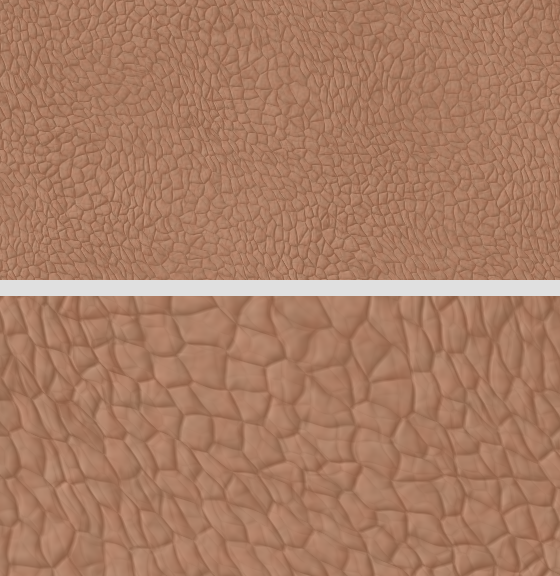
Top: the whole. Bottom: its middle third, enlarged.
Give the GLSL for this texture, as a WebGL 1 fragment shader.

```glsl
precision highp float;
uniform vec2 u_resolution;

vec2 hash2(vec2 p) {
  p = vec2(dot(p, vec2(127.1, 311.7)), dot(p, vec2(269.5, 183.3)));
  return fract(sin(p) * 43758.55);
}

float corner(vec2 cell, vec2 offset) {
  float angle = 6.2832 * hash2(cell).x;
  return dot(vec2(cos(angle), sin(angle)), offset);
}

float gradientNoise(vec2 p) {
  vec2 i = floor(p), f = p - i;
  vec2 u = f * f * f * (f * (f * 6.0 - 15.0) + 10.0);
  vec2 e = vec2(1.0, 0.0);
  return mix(mix(corner(i, f), corner(i + e, f - e), u.x),
             mix(corner(i + e.yx, f - e.yx), corner(i + 1.0, f - 1.0), u.x), u.y);
}

// Gap between the two nearest cell centres: zero along a crease
float creaseGap(vec2 p) {
  vec2 i = floor(p), f = p - i;
  float nearest = 8.0, second = 8.0;
  for (int y = -1; y <= 1; y++) {
    for (int x = -1; x <= 1; x++) {
      vec2 cell = vec2(float(x), float(y));
      float d = length(cell + 0.08 + 0.84 * hash2(i + cell) - f);
      second = min(second, max(nearest, d));
      nearest = min(nearest, d);
    }
  }
  return second - nearest;
}

// Pebbled hide: bent, slanted cells with finer wrinkles across them
float hideHeight(vec2 p) {
  vec2 bend = vec2(gradientNoise(p * 3.1), gradientNoise(p * 2.7 + 19.0));
  vec2 wobble = vec2(gradientNoise(p * 24.0 + 5.0), gradientNoise(p * 24.0 + 47.0));
  p += 0.09 * bend + 0.011 * wobble;
  vec2 grid = vec2(p.x + 0.35 * p.y, p.y) * vec2(30.0, 23.0);
  float pebbles = 1.0 - exp(-3.8 * creaseGap(grid + 7.0));
  float wrinkles = 1.0 - exp(-4.5 * creaseGap(grid.yx * vec2(1.5, 1.7) + 31.0));
  float wrinkling = 0.2 + 0.25 * gradientNoise(p * 9.0 + 3.0);
  return pebbles + wrinkling * (wrinkles - 0.7);
}

void main() {
  vec2 p = gl_FragCoord.xy / u_resolution.y;

  // Relief lit from the upper left
  vec2 toLight = 0.0026 * vec2(-0.85, 0.53);
  float lit = hideHeight(p - toLight);
  float shaded = hideHeight(p + toLight);
  float depth = 1.0 - 0.5 * (lit + shaded);
  float strength = 1.0 + 0.5 * gradientNoise(p * 2.3 + 11.0);
  float shade = strength * (0.16 * (lit - shaded) - 0.075 * (depth - 0.32));

  // Broad mottling and fine pores
  shade += 0.03 * gradientNoise(p * 1.8 + 23.0) + 0.025 * gradientNoise(p * 17.0);
  shade += 0.04 * gradientNoise(p * 85.0 + 9.0);
  shade /= sqrt(1.0 + shade * shade * 40.0);

  vec3 tan_ = vec2(0.664, 0.484).xyy - vec3(0.0, 0.0, 0.1);
  vec3 blush = vec3(0.02, -0.012, -0.012) * gradientNoise(p * 38.0 + 61.0);
  gl_FragColor = vec4(tan_ + shade + blush, 1.0);
}
```
